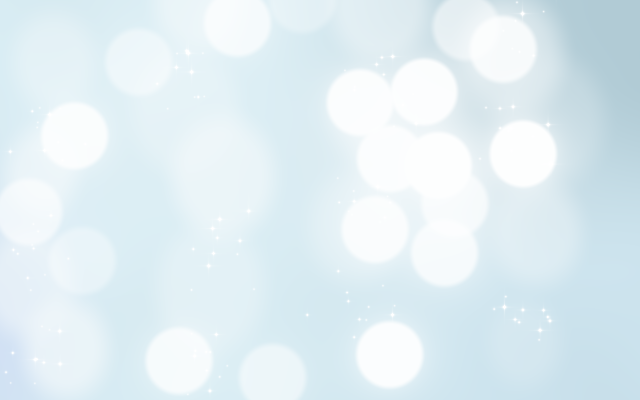
Reproduce this background procedurally as a Shadertoy shader.

```glsl
// Pale blue winter bokeh: soft white light discs, hazy blobs and clustered star sparkles.

const float ASPECT = 1.6;
const float GOLDEN_ANGLE = 2.39996;
const vec3 LIGHT = vec3(0.994, 0.997, 0.998);
const vec3 MIST = vec3(0.955, 0.975, 0.982);

vec2 hash2(vec2 p) {
    vec3 q = fract(p.xyx * vec3(0.1031, 0.1030, 0.0973));
    q += dot(q, q.yzx + 33.33);
    return fract((q.xx + q.yz) * q.zy);
}

float gradientCorner(vec2 cell, vec2 corner, vec2 f) {
    return dot(hash2(cell + corner + 17.0) * 2.0 - 1.0, f - corner);
}

float gradientNoise(vec2 p) {
    vec2 i = floor(p), f = p - i;
    vec2 u = f * f * f * (f * (f * 6.0 - 15.0) + 10.0);
    float low = mix(gradientCorner(i, vec2(0, 0), f), gradientCorner(i, vec2(1, 0), f), u.x);
    float high = mix(gradientCorner(i, vec2(0, 1), f), gradientCorner(i, vec2(1, 1), f), u.x);
    return mix(low, high, u.y);
}

// Evenly spread point number k, in the unit square
vec2 spread(float k, vec2 offset) {
    return fract(offset + k * vec2(0.7549, 0.5698));
}

float bell(vec2 p, vec2 center, vec2 size) {
    vec2 q = (p - center) / size;
    return exp(-dot(q, q));
}

float softDisc(vec2 p, float radius, float blur) {
    return 1.0 - smoothstep(radius - blur, radius + blur, length(p));
}

vec3 skyColor(vec2 p) {
    vec3 col = vec3(0.840, 0.922, 0.950);
    col = mix(col, vec3(0.790, 0.882, 0.925), smoothstep(0.5, 1.5, p.x) * (1.0 - 0.6 * p.y));
    float shade = smoothstep(0.65, 1.35, p.x) * smoothstep(0.3, 0.8, p.y);
    col = mix(col, vec3(0.695, 0.798, 0.838), shade);
    col = mix(col, vec3(0.805, 0.860, 0.950), 0.75 * bell(p, vec2(0.0, 0.17), vec2(0.17, 0.33)));
    return col + 0.02 * gradientNoise(p * 3.0);
}

// Large out-of-focus patches, denser on the left
vec3 addHaze(vec3 col, vec2 p) {
    col = mix(col, MIST, 0.22 * bell(p, vec2(0.42, 0.7), vec2(0.4, 0.45)));
    col = mix(col, MIST, 0.60 * bell(p, vec2(1.08, 0.58), vec2(0.26, 0.24)));
    for (float k = 0.0; k < 15.0; k++) {
        vec2 center = spread(k, vec2(0.29, 0.72)) * vec2(ASPECT, 1.0);
        vec2 h = hash2(vec2(k, 5.0));
        float alpha = mix(0.38, 0.78, h.x) * mix(1.0, 0.45, center.x / ASPECT);
        vec2 q = (p - center) * vec2(1.0, 0.85);
        col = mix(col, MIST, alpha * softDisc(q, mix(0.085, 0.135, h.y), 0.04));
    }
    return col;
}

// One focused light with a halo; weaker lights have softer rims
vec3 addLight(vec3 col, vec2 q, float radius, float strength) {
    float halo = exp(-max(length(q) - radius, 0.0) / 0.035);
    col = mix(col, LIGHT, 0.42 * strength * strength * halo);
    return mix(col, LIGHT, strength * softDisc(q, radius, mix(0.014, 0.007, strength)));
}

// An open arc of lights around the canvas, then a bright group right of centre
vec3 addLights(vec3 col, vec2 p, float radius) {
    for (float k = 0.0; k < 11.0; k++) {
        vec2 h = hash2(vec2(k, 21.0));
        float angle = 0.78 + 0.41 * k + 0.3 * (h.x - 0.5);
        vec2 center = vec2(0.8, 0.5) + vec2(0.65, 0.42) * mix(0.9, 1.2, h.y) * vec2(cos(angle), sin(angle));
        float strength = mix(0.3, 0.92, fract(0.8 + k * 0.618));
        col = addLight(col, p - center, radius, strength);
    }
    for (float k = 0.0; k < 8.0; k++) {
        float angle = 0.6 + GOLDEN_ANGLE * k;
        float reach = 0.235 * sqrt((k + 0.5) / 8.0);
        vec2 center = vec2(1.08, 0.58) + reach * vec2(1.1 * cos(angle), sin(angle));
        center += 0.08 * (hash2(vec2(k, 43.0)) - 0.5);
        float strength = mix(0.5, 1.0, sqrt(fract(0.9 + k * 0.618)));
        col = addLight(col, p - center, radius, strength);
    }
    return col;
}

// Four-pointed star with a round core
float star(vec2 q, float size, float thickness) {
    vec2 d = abs(q);
    float reach = 0.013 * size;
    float rays = exp(-d.y / thickness - d.x / reach) + exp(-d.x / thickness - d.y / reach);
    float core = mix(0.0022, 0.0050, size);
    return 0.85 * size * rays + mix(0.6, 1.0, size) * exp(-dot(q, q) / (core * core));
}

float sparkles(vec2 p, float thickness) {
    float sum = 0.0;
    for (float c = 0.0; c < 12.0; c++) {
        vec2 group = spread(c, vec2(0.04, 0.10)) * vec2(ASPECT, 1.0);
        for (float k = 0.0; k < 11.0; k++) {
            vec2 h = hash2(vec2(c + 3.0, k + 61.0));
            vec2 jitter = h + hash2(vec2(k + 9.0, c + 87.0)) - 1.0;
            float size = mix(0.08, 1.0, pow(fract(h.x * 7.3 + h.y), 1.9));
            sum += star(p - group - 0.12 * jitter, size, thickness);
        }
    }
    return min(sum, 1.0);
}

void mainImage(out vec4 fragColor, in vec2 fragCoord) {
    vec2 p = fragCoord / iResolution.y;
    vec3 col = addHaze(skyColor(p), p);
    col = addLights(col, p, 0.083);
    col = mix(col, vec3(1.0), sparkles(p, max(0.0014, 0.5 / iResolution.y)));
    fragColor = vec4(col, 1.0);
}
```
